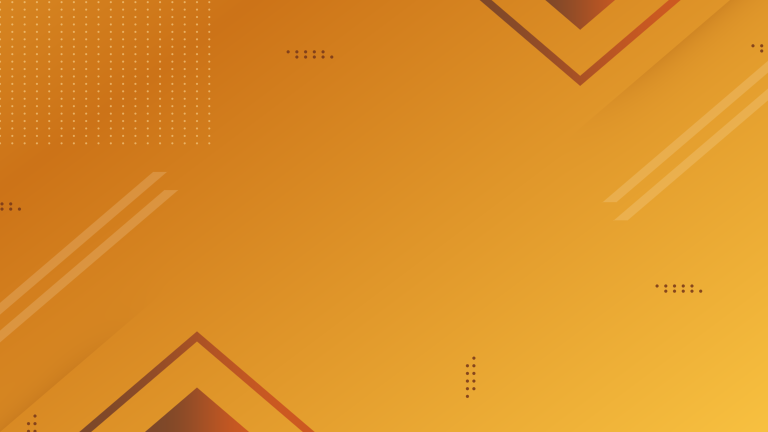
Reproduce this background procedurally as a Shadertoy shader.

```glsl
const float SLOPE = 0.855;
const vec3 AMBER_DARK = vec3(0.80, 0.45, 0.092);
const vec3 AMBER_LIGHT = vec3(0.97, 0.755, 0.25);
const vec3 BROWN = vec3(0.49, 0.28, 0.16);
const vec3 RUST = vec3(0.80, 0.35, 0.13);
const vec3 DOT_BROWN = vec3(0.48, 0.23, 0.10);
const vec3 CREAM = vec3(0.97, 0.82, 0.55);
const vec3 SHADE = vec3(0.60, 0.31, 0.06);

// Coverage of a signed distance, softened over one pixel
float fill(float d, float pixel) {
    return smoothstep(0.7 * pixel, -0.7 * pixel, d);
}

// Distance to a wedge opening along direction (+1 up, -1 down)
float wedge(vec2 p, vec2 apex, float direction) {
    vec2 q = p - apex;
    return (SLOPE * abs(q.x) - direction * q.y) / length(vec2(SLOPE, 1.0));
}

// Slanted bar with a level cut at its end, running along direction
float slantedBar(vec2 p, vec2 end, float direction) {
    vec2 q = p - end;
    float side = abs(q.x - q.y / SLOPE) - 1.6;
    return max(side * 0.65, -direction * q.y);
}

// Soft shadow cast from a slanted edge toward one side
float edgeShadow(vec2 p, vec2 anchor, float side, float pixel) {
    vec2 q = p - anchor;
    float d = side * (q.y - SLOPE * q.x) / length(vec2(SLOPE, 1.0));
    float fade = 1.0 - smoothstep(12.0, 40.0, side * q.x);
    return fill(-d, pixel) * exp(-max(d, 0.0) / 3.2) * fade;
}

// Two staggered rows of five dots
float dotCluster(vec2 p, vec2 start, vec2 along, vec2 across) {
    float d = 1e3;
    for (int row = 0; row < 2; row++) {
        for (int i = 0; i < 5; i++) {
            vec2 center = start + float(row) * across + float(i + row) * along;
            d = min(d, length(p - center) - 0.36);
        }
    }
    return d;
}

// Rectangular lattice of dots, counted right and down from start
float dotGrid(vec2 p, vec2 start, vec2 spacing, vec2 count) {
    vec2 q = vec2(p.x - start.x, start.y - p.y);
    vec2 cell = clamp(round(q / spacing), vec2(0.0), count - 1.0);
    return length(q - cell * spacing) - 0.23;
}

// Chevron outline with a solid wedge nested inside
vec3 paintChevron(vec3 color, vec2 p, vec2 apex, float direction, float pixel) {
    float outer = wedge(p, apex, direction);
    float inner = wedge(p, apex + vec2(0.0, 2.35 * direction), direction);
    float core = wedge(p, apex + vec2(0.0, 13.0 * direction), direction);
    float across = p.x - apex.x;
    vec3 frame = mix(BROWN, RUST, smoothstep(-27.0, 23.0, across));
    vec3 solid = mix(BROWN, RUST, smoothstep(-10.0, 13.0, across));
    color = mix(color, frame, fill(max(outer, -inner), pixel));
    return mix(color, solid, fill(core, pixel));
}

void mainImage(out vec4 fragColor, in vec2 fragCoord) {
    // Coordinates in hundredths of the canvas height
    float pixel = 100.0 / iResolution.y;
    vec2 p = fragCoord * pixel;

    // Diagonal gradient, darkest on a line near the upper left
    float diagonal = 0.75 * p.x + 100.0 - p.y;
    vec3 color = mix(AMBER_DARK, AMBER_LIGHT, abs(diagonal - 44.0) / 189.4);

    // Panel shadows
    float shadow = edgeShadow(p, vec2(0.0), 1.0, pixel)
                 + edgeShadow(p, vec2(169.0, 100.0), -1.0, pixel);
    color = mix(color, SHADE, 0.22 * shadow);

    // Pale bars in pairs
    float bars = 1e3;
    for (int i = 0; i < 2; i++) {
        vec2 shift = float(i) * vec2(2.6, -4.2);
        bars = min(bars, slantedBar(p, vec2(37.05, 60.2) + shift, -1.0));
        bars = min(bars, slantedBar(p, vec2(141.1, 53.2) + shift, 1.0));
    }
    color = mix(color, vec3(1.0, 0.95, 0.85), 0.18 * fill(bars, pixel));

    // Chevrons
    color = paintChevron(color, p, vec2(45.6, 23.3), -1.0, pixel);
    color = paintChevron(color, p, vec2(134.3, 80.1), 1.0, pixel);

    // Pale dot lattice
    float grid = dotGrid(p, vec2(0.0, 99.5), vec2(2.85, 1.72), vec2(18.0, 20.0));
    color = mix(color, CREAM, 0.65 * fill(grid, pixel));

    // Dark dot clusters, level then upright
    vec2 along = vec2(2.02, 0.0);
    vec2 across = vec2(0.0, -1.2);
    float dots = dotCluster(p, vec2(66.7, 88.0), along, across);
    dots = min(dots, dotCluster(p, vec2(152.1, 33.8), along, across));
    dots = min(dots, dotCluster(p, vec2(-5.6, 52.8), along, across));
    dots = min(dots, dotCluster(p, vec2(174.3, 89.4), along, across));
    along = vec2(0.0, -1.77);
    across = vec2(-1.5, 0.0);
    dots = min(dots, dotCluster(p, vec2(109.7, 17.1), along, across));
    dots = min(dots, dotCluster(p, vec2(8.1, 3.7), along, across));
    color = mix(color, DOT_BROWN, 0.9 * fill(dots, pixel));

    fragColor = vec4(color, 1.0);
}
```
